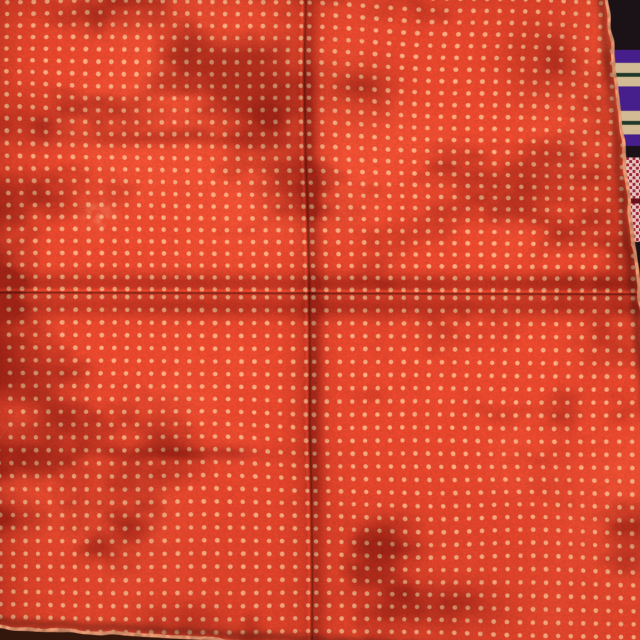
Write a Shadertoy shader that draws this pattern.

```glsl
// Folded red silk square with pale pin dots, hemmed edges and a striped cloth behind.
const vec3 SILK = vec3(0.91, 0.28, 0.175);
const vec3 SHADE = vec3(0.60, 0.13, 0.08);
const vec3 SHEEN = vec3(0.98, 0.37, 0.24);
const vec3 DOT = vec3(0.98, 0.68, 0.51);
const vec3 HEM = vec3(0.94, 0.62, 0.46);
const vec3 DARK = vec3(0.10, 0.07, 0.09);
const vec3 PURPLE = vec3(0.28, 0.12, 0.55);
const vec3 CREAM = vec3(0.82, 0.73, 0.58);
const float PITCH_X = 0.0200;      // about 50 dots across
const float PITCH_TOP = 0.0186;    // rows are tighter above the fold
const float PITCH_LOW = 0.0201;
const float DOT_RADIUS = 0.0035;
const float FOLD_GAP = 0.32;       // first dot from a fold, in pitches
const float FOLD_Y = 0.543;
const float ROW_TILT = 0.035;      // slant of the upper right quarter
const float HEM_WIDTH = 0.0055;
const float GRAIN = 0.07;

// Soft rumples: centre xy, radii zw
const vec4 RUMPLES[10] = vec4[10](
  vec4(0.418, 0.812, 0.026, 0.026), vec4(0.260, 0.785, 0.160, 0.013),
  vec4(0.560, 0.860, 0.060, 0.045), vec4(0.060, 0.810, 0.080, 0.035),
  vec4(0.860, 0.900, 0.070, 0.060), vec4(0.020, 0.190, 0.045, 0.022),
  vec4(0.290, 0.030, 0.060, 0.025), vec4(0.710, 0.050, 0.070, 0.035),
  vec4(0.300, 0.292, 0.120, 0.012), vec4(0.600, 0.170, 0.050, 0.025));

float hash(vec2 p) {
  p = fract(p * vec2(0.1031, 0.1137));
  p += dot(p, p.yx + 33.33);
  return fract((p.x + p.y) * p.x * 7.31);
}

float noise(vec2 p) {
  vec2 i = floor(p), f = fract(p);
  f = f * f * (3.0 - 2.0 * f);
  return mix(mix(hash(i), hash(i + vec2(1, 0)), f.x),
             mix(hash(i + vec2(0, 1)), hash(i + 1.0), f.x), f.y);
}

float fbm(vec2 p) {
  float sum = 0.0, amp = 0.5;
  for (int i = 0; i < 4; i++) {
    sum += amp * noise(p);
    p = p * 2.03 + 17.0;
    amp *= 0.5;
  }
  return sum;
}

float bell(float x, float width) { return exp(-x * x / (width * width)); }

float band(float x, float lo, float hi, float aa) {
  return smoothstep(lo - aa, lo + aa, x) - smoothstep(hi - aa, hi + aa, x);
}

// Each quarter holds its own dot grid, measured from the folds
float dotMask(vec2 p, vec2 d, float aa) {
  vec2 side = vec2(d.x < 0.0 ? -1.0 : 1.0, d.y < 0.0 ? -1.0 : 1.0);
  vec2 loose = smoothstep(0.0, 0.3, abs(d));
  float tilt = side.x + side.y > 1.0 ? ROW_TILT : 0.008;
  vec2 warp = vec2(noise(p * 6.0), noise(p * 6.0 + 40.0)) - 0.5;
  vec2 q = d + 0.007 * warp * loose;
  q += tilt * vec2(-d.y * loose.x, d.x * loose.y);
  vec2 pitch = vec2(PITCH_X, side.y > 0.0 ? PITCH_TOP : PITCH_LOW);
  vec2 cell = q / pitch - side * FOLD_GAP;
  vec2 id = floor(cell + 0.5);
  float radius = DOT_RADIUS * (0.94 + 0.12 * hash(id + 70.0));
  float dist = length((cell - id) * pitch);
  return 1.0 - smoothstep(radius - aa, radius + aa, dist);
}

// Shadow of folds, rumples and slack cloth
float shadow(vec2 p, vec2 d) {
  float s = 0.75 * smoothstep(0.48, 0.75, fbm(p * vec2(5.0, 7.0) + 3.0));
  for (int i = 0; i < 10; i++) {
    vec2 q = (p - RUMPLES[i].xy) / RUMPLES[i].zw;
    s += 0.5 * exp(-dot(q, q)) * (0.6 + 0.8 * noise(p * 30.0));
  }
  float uneven = 0.45 + 0.65 * noise(p * 7.0 + 9.0);
  s += uneven * (0.60 * bell(d.x - 0.006, 0.013) + 0.25 * bell(d.x, 0.035));
  s += uneven * (0.75 * bell(d.y - 0.016, 0.016) + 0.70 * bell(d.y + 0.021, 0.018));
  s += 0.35 * exp(-p.x * 30.0) * uneven + 0.2 * exp((p.y - 1.0) * 25.0);
  s += 0.18 * (1.0 - smoothstep(0.0, 0.45, p.y));
  return s;
}

// Black, striped and checked cloths stacked downward
vec3 backdrop(vec2 p, float aa) {
  float t = 1.0 - p.y;
  float u = fract((t - 0.078) / 0.075), soft = aa / 0.075;
  vec3 stripes = mix(PURPLE, CREAM, band(u, 0.27, 0.76, soft));
  stripes = mix(stripes, vec3(0.12, 0.22, 0.15), band(u, 0.48, 0.56, soft));
  vec2 check = sin(p * 620.0);
  vec3 checked = mix(vec3(0.62, 0.16, 0.24), vec3(0.90, 0.76, 0.74),
                     smoothstep(-0.4, 0.4, check.x * check.y + 0.15));
  vec3 col = mix(DARK, stripes, band(t, 0.078, 0.228, aa));
  col = mix(col, checked, band(t, 0.246, 0.378, aa));
  col = mix(col, vec3(0.42, 0.06, 0.10), band(t, 0.310, 0.318, aa));
  return mix(col, vec3(0.20, 0.09, 0.05), 1.0 - smoothstep(0.0, 0.1, p.y));
}

void mainImage(out vec4 fragColor, in vec2 fragCoord) {
  vec2 p = fragCoord / iResolution.xy;
  float aa = 0.9 / min(iResolution.x, iResolution.y);
  float bend = 0.004 * (noise(vec2(p.y * 9.0, 2.0)) - 0.5);
  vec2 d = p - vec2(mix(0.488, 0.476, p.y) + bend, FOLD_Y - 0.003 * p.x);

  // Satin ground with weave grain and pale wear
  float s = shadow(p, d);
  float weave = noise(p * 420.0) + 0.5 * noise(p * vec2(300.0, 700.0)) - 0.75;
  vec3 col = mix(SILK, SHEEN, 0.35 * smoothstep(0.4, 0.7, fbm(p * 4.0 + 20.0)));
  col = mix(col, SHADE, clamp(s, 0.0, 0.95));
  vec2 worn = (p - vec2(0.153, 0.665)) / 0.022;
  col = mix(col, DOT, 0.45 * exp(-dot(worn, worn)) * noise(p * 130.0));

  col = mix(col, DOT * (1.0 - 0.28 * clamp(s, 0.0, 1.0)), dotMask(p, d, aa));
  col *= 1.0 + GRAIN * weave;

  // Sharp crease lines with a lit lip
  col *= 1.0 - 0.38 * bell(d.y, 0.0016) - 0.32 * bell(d.x, 0.0018);
  col += SHEEN * (0.13 * bell(d.y - 0.004, 0.002) + 0.12 * bell(d.x + 0.005, 0.002));

  // Rolled hem on the slanted right and lower edges
  float wobble = 0.004 * (noise(p * 45.0) - 0.5);
  float inside = min(0.951 + 0.11 * (1.0 - p.y) - p.x, p.y - 0.017 + 0.057 * p.x) + wobble;
  col *= 1.0 - 0.25 * bell(inside - 0.012, 0.008);
  float roll = 0.75 + 0.3 * noise(p * 160.0);
  col = mix(HEM * roll, col, smoothstep(HEM_WIDTH - aa, HEM_WIDTH + aa, inside));
  col = mix(backdrop(p, aa), col, smoothstep(-aa, aa, inside));
  fragColor = vec4(clamp(col, 0.0, 1.0), 1.0);
}
```
